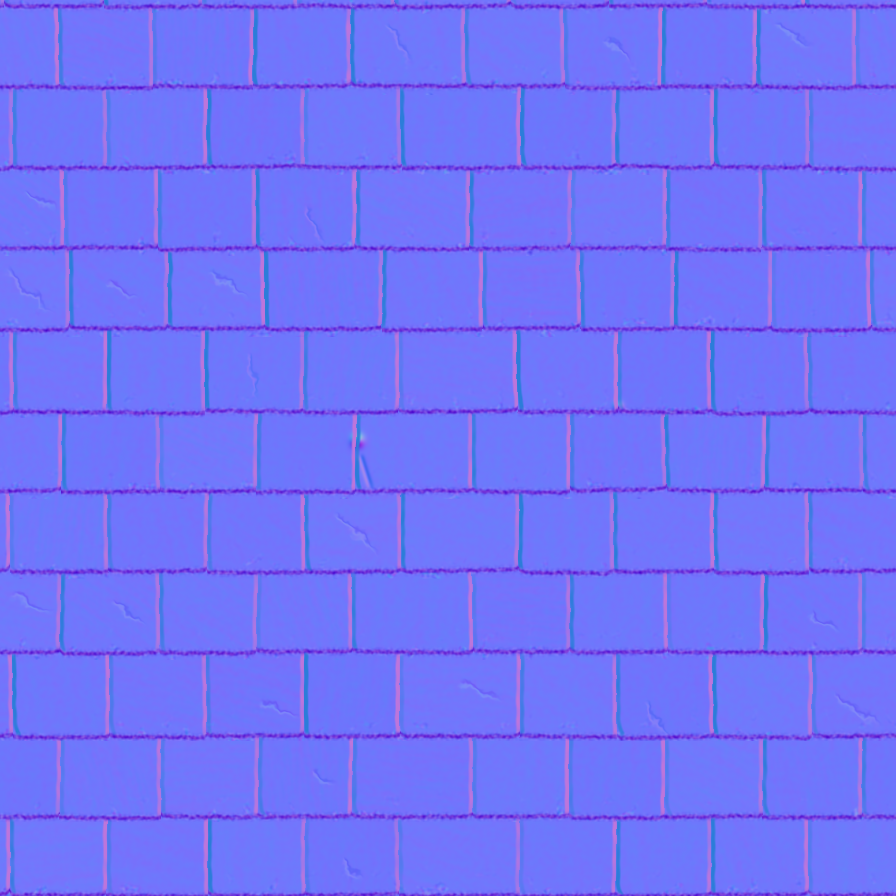
Give the GLSL for this texture map, as a WebGL 1 fragment shader.

```glsl
precision highp float;
// Tangent-space normal map of a slate roof: eleven courses of nine tiles, one wide.
// Each course finds its tile from jittered joints; side and lower edges get tinted
// bevels, and gradient noise adds grain, ragged edges, creases and small chips.
uniform vec2 u_resolution;

const float COURSE = 0.0902;               // height of one course
const float BASE_Y = -0.0075;              // start of the lowest course
const float WIDE = 0.1315;                 // width of the wide tile
const float PITCH = (1.0 - WIDE) / 8.0;    // width of the other eight
const vec3 FLAT = vec3(0.44, 0.462, 0.99);
const vec3 FACE_RIGHT = vec3(0.74, 0.46, 0.86);
const vec3 FACE_LEFT = vec3(0.17, 0.49, 0.85);
const vec3 FACE_DOWN = vec3(0.42, 0.17, 0.84);
const vec3 SHOULDER = vec3(0.46, 0.36, 0.94);

float hash(vec2 p) {
  vec3 q = fract(p.xyx * vec3(0.1031, 0.1030, 0.0973));
  q += dot(q, q.yzx + 33.33);
  return fract((q.x + q.y) * q.z);
}

vec2 hash2(vec2 p) { return vec2(hash(p), hash(p + 71.3)); }

float cornerSlope(vec2 cell, vec2 corner, vec2 f) {
  float a = 6.2832 * hash(cell + corner);
  return dot(vec2(cos(a), sin(a)), f - corner);
}

// Gradient noise, roughly -0.7 to 0.7
float noise(vec2 p) {
  vec2 c = floor(p), f = p - c;
  vec2 u = f * f * f * (f * (f * 6.0 - 15.0) + 10.0);
  float low = mix(cornerSlope(c, vec2(0, 0), f), cornerSlope(c, vec2(1, 0), f), u.x);
  float high = mix(cornerSlope(c, vec2(0, 1), f), cornerSlope(c, vec2(1, 1), f), u.x);
  return mix(low, high, u.y);
}

float band(float d, float halfWidth, float soft) {
  return 1.0 - smoothstep(halfWidth - soft, halfWidth + soft, abs(d));
}

// Start of the wide tile; the stagger flips above the eighth course
float courseShift(float row) {
  float odd = mod(row + step(7.5, row), 2.0);
  return mix(0.447, 0.395, odd) - 0.098 * band(row - 7.0, 0.5, 0.1) - 0.006 * step(9.5, row);
}

// Joint k of a course, slightly leaning and wavy
float jointX(float k, float row, float y) {
  vec2 r = hash2(vec2(mod(k, 9.0) + 3.0, row * 7.0 + 5.0)) - 0.5;
  float wave = 0.0016 * noise(vec2(y * 60.0, k * 5.3 + row * 3.7));
  return k * PITCH + step(0.5, k) * (WIDE - PITCH) + 0.005 * r.x + 0.04 * r.y * (y - 0.045) + wave;
}

// Tile index, distance to its left joint, distance to its right joint
vec3 findTile(float u, float row, float y) {
  float x = fract(u - courseShift(row));
  float k = x < WIDE ? 0.0 : 1.0 + floor((x - WIDE) / PITCH);
  k += step(jointX(k + 1.0, row, y), x) - step(x, jointX(k, row, y));
  return vec3(k, x - jointX(k, row, y), jointX(k + 1.0, row, y) - x);
}

// Height of a tile's lower edge: settled, tilted and worn at the corners
float lipHeight(float u, float row, vec3 tile) {
  vec2 id = vec2(mod(tile.x, 9.0), row), sag = hash2(id + 29.0) - 0.5;
  float settle = 0.0035 * band(row - 1.5, 1.0, 0.1) + 0.0025 * band(row - 6.0, 0.5, 0.1);
  float ragged = 0.0014 * noise(vec2(u * 75.0, row * 9.7)) + 0.0012 * noise(vec2(u * 230.0, row));
  float corner = 0.004 * hash(id + 57.0) * exp(-min(tile.y, tile.z) / 0.003);
  return 0.0085 - settle + 0.0025 * sag.x + 0.03 * sag.y * (tile.y - 0.05) + ragged + corner;
}

// Slope to either side of the segment a-b
vec2 crease(vec2 p, vec2 a, vec2 b, float width) {
  vec2 ab = b - a, side = normalize(vec2(-ab.y, ab.x));
  float t = dot(p - a, ab) / dot(ab, ab), d = dot(p - a, side) / width;
  return side * d * exp(-d * d) * smoothstep(0.0, 0.15, t) * (1.0 - smoothstep(0.6, 1.0, t));
}

// Outward slope of a small round lump
vec2 lump(vec2 p, vec2 center, float radius) {
  vec2 d = (p - center) / radius;
  return d * exp(-dot(d, d));
}

// Grain, tilt and occasional crease of one tile
vec2 slateSlope(vec2 uv, vec2 p, vec2 id, float tileWidth) {
  vec2 r = hash2(id + 17.0), s = hash2(id + 43.0);
  float a = r.x < 0.55 ? r.x - 0.2 : 1.9 * r.x - 0.2;
  vec2 q = mat2(cos(a), -sin(a), sin(a), cos(a)) * uv;
  float streak = noise(q * vec2(85.0, 12.0) + id * 3.1);
  float fine = noise(q * vec2(210.0, 35.0) + id);
  vec2 slope = 0.02 * (r - 0.5) + vec2(0.036, -0.026) * streak;
  slope += vec2(0.045, -0.02) * fine * s.x * s.x + 0.024 * noise(uv * 150.0) * vec2(1, -1);
  vec2 start = vec2(tileWidth * mix(0.1, 0.6, s.x), COURSE * mix(0.5, 0.95, r.y));
  vec2 run = vec2(mix(0.01, 0.06, r.x), -mix(0.015, 0.06, s.y));
  vec2 bent = p + 0.006 * noise(uv * 60.0) + 0.002 * noise(uv * 190.0);
  return slope - 0.2 * step(0.84, hash(id + 91.0)) * crease(bent, start, start + run, 0.0022);
}

void main() {
  vec2 uv = gl_FragCoord.xy / u_resolution;
  float soft = max(0.0017, 0.75 / u_resolution.y);
  // Find the tile; under its lip the next lower course shows
  float row = floor((uv.y - BASE_Y) / COURSE), y = uv.y - BASE_Y - row * COURSE;
  vec3 tile = findTile(uv.x, row, y);
  float below = y - lipHeight(uv.x, row, tile);
  if (below < 0.0) { row -= 1.0; y += COURSE; tile = findTile(uv.x, row, y); }
  vec2 id = vec2(mod(tile.x, 9.0), row);
  // Slate face, chips near the lip, and a few lone marks
  vec2 slope = slateSlope(uv, tile.yz * vec2(1, 0) + vec2(0, y), id, tile.y + tile.z);
  float chips = smoothstep(0.2, 0.45, noise(uv * 60.0)) * exp(-abs(below) / 0.009);
  slope += 0.45 * chips * vec2(noise(uv * 190.0), noise(uv * 190.0 + 50.0));
  slope += vec2(0.45, 0.9) * lump(uv, vec2(0.399, 0.508), 0.0065);
  slope += 0.5 * lump(uv, vec2(0.690, 0.546), 0.005);
  slope -= 0.45 * crease(uv, vec2(0.401, 0.495), vec2(0.417, 0.445), 0.003);
  vec3 color = FLAT + vec3(slope, -0.7 * dot(slope, slope) - 0.15 * length(slope));
  // Side bevels: strength differs by joint and along it
  float wear = 0.95 + 0.5 * noise(vec2(y * 55.0, id.x * 4.3 + row * 8.1));
  float pink = mix(0.65, 1.15, hash(vec2(mod(tile.x + 1.0, 9.0), row) + 11.0)) * wear;
  float blue = mix(0.3, 1.25, hash(id + 83.0)) * wear;
  float foot = 0.005 * hash(id + 37.0) * exp(-max(y - 0.009, 0.0) / 0.006);
  color = mix(color, FACE_RIGHT, min(pink * band(tile.z - 0.0019, 0.0023, soft), 1.0));
  color = mix(color, FACE_LEFT, min(blue * band(tile.y - 0.0021 - foot, 0.0022, soft), 1.0));
  // Lower bevel with a soft, speckled shoulder
  float shoulder = exp(-below * below / 0.000014), speckle = noise(uv * vec2(150.0, 210.0));
  color = mix(color, SHOULDER, 0.6 * shoulder);
  color = mix(color, FACE_DOWN, band(below, 0.0019, soft) * clamp(0.85 + 0.9 * speckle, 0.0, 1.0));
  color += vec3(0.2, 0.22, 0.05) * noise(uv * 240.0 + 9.0) * shoulder;
  gl_FragColor = vec4(clamp(color, 0.0, 1.0), 1.0);
}
```
